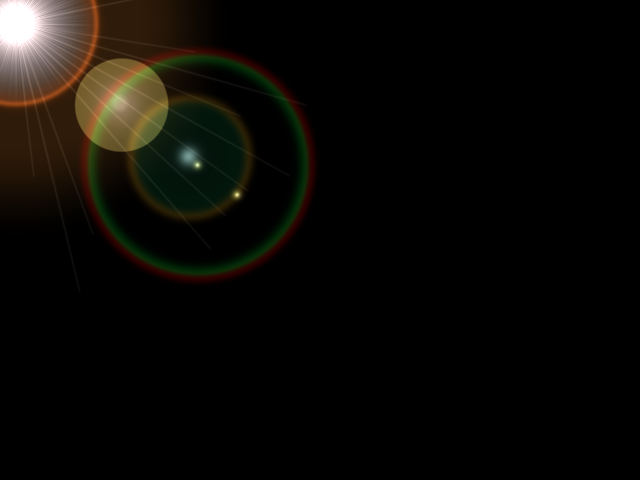
This background is drawn by a Shadertoy shader. Its source:

```glsl
float hash(float n) {
    return fract(sin(n * 127.1) * 43758.5) * 2.0 - 1.0;
}

// One-dimensional gradient noise
float gradientNoise(float x) {
    float cell = floor(x), f = x - cell;
    float blend = f * f * f * (f * (f * 6.0 - 15.0) + 10.0);
    return 2.0 * mix(hash(cell) * f, hash(cell + 1.0) * (f - 1.0), blend);
}

// Soft bell of unit height around zero
float bell(float d, float width) {
    return exp(-d * d / (width * width));
}

// Filled disc with a soft edge
float disc(float d, float radius, float soft) {
    return 1.0 - smoothstep(radius - soft, radius + soft, d);
}

// Sun core, copper rim and wide brown haze
vec3 sunGlow(vec2 q) {
    float r = length(q);
    float streaks = gradientNoise(atan(q.y, q.x) * 22.0);
    float halo = max(1.0 - r / 0.172, 0.0);
    vec3 color = vec3(0.18, 0.105, 0.035) * (1.0 - smoothstep(0.25, 0.455, r))
               * smoothstep(0.08, 0.17, r);
    color += vec3(1.16, 1.04, 1.03) * pow(halo, 1.1) * (1.0 + 0.22 * streaks);
    color += vec3(0.5, 0.5, 0.55) * bell(r, 0.045);
    color += vec3(0.30, 0.13, 0.04) * bell(r - 0.168, 0.006);
    color += vec3(0.12, 0.04, 0.01) * bell(r - 0.160, 0.018);
    return color;
}

// Thin rays fanning downward and to the right
float sunRays(vec2 q, float pixel) {
    float light = 0.0;
    for (int k = 0; k < 11; k++) {
        float i = float(k);
        float angle = radians(i * 8.7 + 0.3 - 2.0 * mod(i + 6.0, 7.0));
        float reach = 0.425 + 0.19 * sin(i * 0.314) + 0.11 * cos(i * 2.86);
        vec2 dir = vec2(cos(angle), -sin(angle));
        float along = dot(q, dir);
        float across = q.x * dir.y - q.y * dir.x;
        float fade = smoothstep(0.02, 0.12, along) * disc(along, reach, 0.004);
        light += bell(across, max(0.0016, pixel)) * fade * mix(1.0, 0.55, along / reach);
    }
    return light;
}

void mainImage(out vec4 fragColor, in vec2 fragCoord) {
    float pixel = 1.0 / iResolution.y;
    vec2 p = fragCoord * pixel;
    vec2 fromSun = p - vec2(0.033, 0.951);
    vec3 color = sunGlow(fromSun);

    // Large red and green ring, with a longer fade inward
    float r = length(p - vec2(0.413, 0.656));
    float greenWidth = r < 0.225 ? 0.015 : 0.007;
    color += vec3(0.0, 0.17, 0.03) * bell(r - 0.225, greenWidth);
    color += vec3(0.17, 0.0, 0.0) * bell(r - 0.236, 0.010);

    // Small green lens with an amber rim
    r = length(p - vec2(0.396, 0.672));
    color += vec3(0.01, 0.085, 0.045) * disc(r, 0.118, 0.014) * smoothstep(-0.05, 0.09, r);
    color += vec3(0.15, 0.10, 0.01) * bell(r - 0.123, 0.011);

    // Olive disc with a pale heart
    r = length(p - vec2(0.2535, 0.781));
    color += vec3(0.27, 0.255, 0.135) * disc(r, 0.0972, pixel);
    r = length(p - vec2(0.249, 0.785));
    color += vec3(0.16, 0.15, 0.22) * bell(r, 0.045) + 0.10 * disc(r, 0.016, 0.008);

    // Cool central glow
    r = length(p - vec2(0.393, 0.674));
    color += vec3(0.42, 0.50, 0.49) * bell(r, 0.018);
    color += vec3(0.04, 0.08, 0.08) * bell(r, 0.035);

    // Small warm sparks along the flare axis
    for (int k = 0; k < 2; k++) {
        r = length(p - mix(vec2(0.4115, 0.656), vec2(0.494, 0.594), float(k)));
        color += vec3(0.42, 0.42, 0.22) * bell(r, 0.009) + 0.4 * bell(r, 0.004);
    }

    color += vec3(0.10, 0.09, 0.08) * sunRays(fromSun, pixel);
    fragColor = vec4(clamp(color, 0.0, 1.0), 1.0);
}
```
